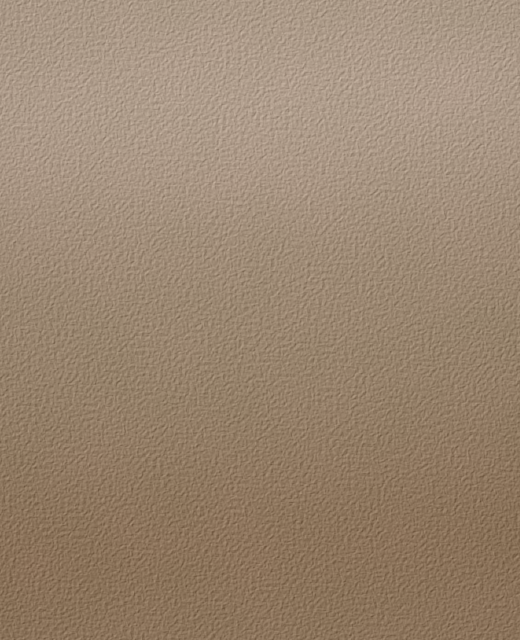
This texture is drawn by a WebGL 2 fragment shader. Its source:

```glsl
#version 300 es
precision highp float;

uniform vec2 u_resolution;
out vec4 outColor;

#define GRAIN_CELLS 174.0
#define FINE_RATIO 1.7
#define FINE_WEIGHT 0.4
#define WARP_AMOUNT 0.4
#define RELIEF_STEP 0.0012
#define RELIEF_STRENGTH 0.112
#define CREASE_DEPTH 0.04
#define MOTTLE_STRENGTH 0.012
#define LIGHT_DIR vec2(-0.77, 0.64)

// Integer hash giving a unit gradient for each lattice point
vec2 latticeGradient(ivec2 cell) {
    uvec2 q = uvec2(cell + 4096);
    uint h = q.x * 1597334677u ^ q.y * 3812015801u;
    h = (h ^ (h >> 15)) * 2246822519u;
    h = (h ^ (h >> 13)) * 3266489917u;
    h ^= h >> 16;
    float angle = float(h & 65535u) / 65536.0 * 6.28319;
    return vec2(cos(angle), sin(angle));
}

float gradientNoise(vec2 p) {
    ivec2 cell = ivec2(floor(p));
    vec2 f = fract(p);
    vec2 w = f * f * f * (f * (f * 6.0 - 15.0) + 10.0);
    float a = dot(latticeGradient(cell), f);
    float b = dot(latticeGradient(cell + ivec2(1, 0)), f - vec2(1.0, 0.0));
    float c = dot(latticeGradient(cell + ivec2(0, 1)), f - vec2(0.0, 1.0));
    float d = dot(latticeGradient(cell + ivec2(1, 1)), f - vec2(1.0, 1.0));
    return mix(mix(a, b, w.x), mix(c, d, w.x), w.y);
}

// Pebbled surface: warped coarse grains with finer wrinkles
float surfaceHeight(vec2 p) {
    vec2 q = p * GRAIN_CELLS;
    vec2 warp = vec2(gradientNoise(q * 0.5 + 17.3), gradientNoise(q * 0.5 + 71.9));
    q += WARP_AMOUNT * warp;
    // Rotate the finer layer so the two lattices do not line up
    vec2 r = mat2(0.8, 0.6, -0.6, 0.8) * q * FINE_RATIO;
    return gradientNoise(q) + FINE_WEIGHT * gradientNoise(r + 33.7);
}

// Vertical blend from warm brown to pale taupe
vec3 baseColor(float y) {
    vec3 color = mix(vec3(0.548, 0.454, 0.358), vec3(0.546, 0.449, 0.352), smoothstep(0.0, 0.18, y));
    color = mix(color, vec3(0.596, 0.517, 0.428), smoothstep(0.10, 0.50, y));
    color = mix(color, vec3(0.640, 0.563, 0.486), smoothstep(0.42, 0.72, y));
    color = mix(color, vec3(0.688, 0.615, 0.549), smoothstep(0.60, 0.86, y));
    return mix(color, vec3(0.670, 0.600, 0.530), smoothstep(0.86, 1.0, y));
}

void main() {
    vec2 p = gl_FragCoord.xy / u_resolution.y;
    float across = gl_FragCoord.x / u_resolution.x;

    // Gently tilted gradient with slightly dimmer sides
    vec3 color = baseColor(clamp(p.y - 0.04 * (across - 0.5), 0.0, 1.0));
    color -= 0.05 * pow(abs(across - 0.5), 2.0);

    // Faint broad patches of warmer and greener tint
    float mottle = gradientNoise(p * 9.0) + 0.5 * gradientNoise(p * 23.0 + 5.1);
    color += MOTTLE_STRENGTH * mottle * vec3(1.0, 0.5, 0.9);

    // Side-lit relief with darker creases
    vec2 offset = LIGHT_DIR * RELIEF_STEP;
    float slope = surfaceHeight(p - offset) - surfaceHeight(p + offset);
    float crease = max(-slope - 0.25, 0.0);
    float shade = RELIEF_STRENGTH * slope - CREASE_DEPTH * crease;
    color += shade * vec3(1.0, 1.0, 0.98);

    outColor = vec4(clamp(color, 0.0, 1.0), 1.0);
}
```
